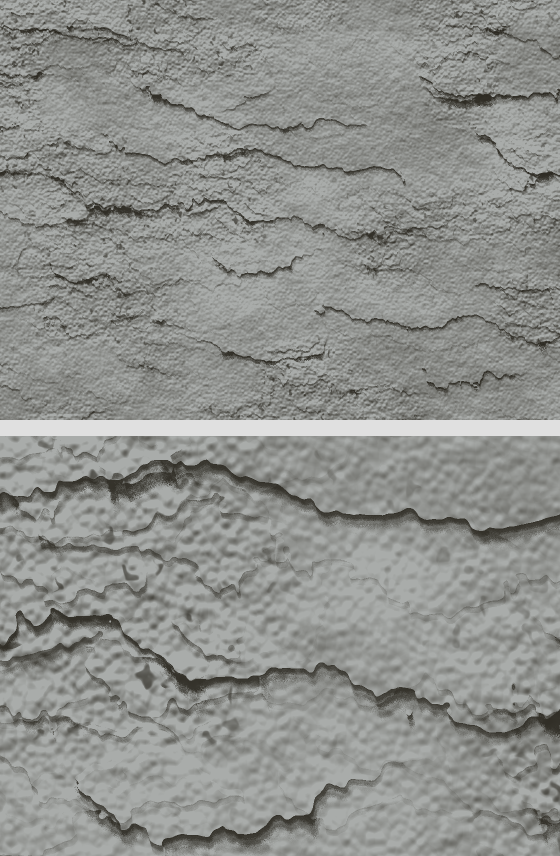
Top: the whole. Bottom: its middle third, enlarged.
This texture is drawn by a Shadertoy shader. Its source:

```glsl
// Rough trowelled grey stucco: ragged overlapping plaster plates under light from above.
// Warped cellular noise in three sizes gives plates with raised lower lips; a short march
// toward the light finds the shadows under the lips, fine cells add sandy grain and pits.

const vec3  SHADOW_COLOR = vec3(0.19, 0.18, 0.15);
const vec3  PLASTER_COLOR = vec3(0.62, 0.63, 0.62);
const vec2  LIGHT_DIR   = vec2(-0.24, 0.97);
const vec2  PLATE_SIZE  = vec2(0.27, 0.115);   // large trowelled plates
const vec2  FLAKE_SIZE  = vec2(0.13, 0.068);   // middle flakes
const vec2  CRUMB_SIZE  = vec2(0.055, 0.030);  // small broken crumbs
const vec2  WARP_AMOUNT = vec2(0.125, 0.095);  // raggedness of the edges
const float WARP_SCALE  = 8.0;
const float TILT        = 0.10;                // ledges sink to the right
const float PLATE_LIP   = 0.021;
const float FLAKE_LIP   = 0.015;
const float CRUMB_LIP   = 0.013;
const float SHADOW_REACH = 0.034;
const float PENUMBRA    = 0.021;
const float GRAIN_SIZE  = 0.0080;
const float GRAIN_GAIN  = 0.60;
const float PIT_SIZE    = 0.017;
const float FACE_GAIN   = 16.0;                // shading of slopes toward or off the light
const float BASE_TONE   = 0.94;
const int   MARCH_STEPS = 5;
const int   AA          = 2;

vec2 hash2(vec2 p) {
    vec3 q = fract(p.xyx * vec3(0.1031, 0.1030, 0.0973));
    q += dot(q, q.yzx + 33.33);
    return fract((q.xx + q.yz) * q.zy);
}

// Two independent channels of smooth value noise
vec2 noise2(vec2 p) {
    vec2 i = floor(p), f = fract(p);
    f = f * f * (3.0 - 2.0 * f);
    return mix(mix(hash2(i), hash2(i + vec2(1, 0)), f.x),
               mix(hash2(i + vec2(0, 1)), hash2(i + vec2(1, 1)), f.x), f.y);
}

vec2 fbm2(vec2 p) {
    vec2 sum = vec2(0.0);
    float amp = 0.38;
    for (int i = 0; i < 5; i++) {
        sum += amp * noise2(p);
        p = p * 2.1 + 19.7;
        amp *= 0.67;
    }
    return sum;
}

// Cellular noise: xy = offset from the nearest cell centre, z = random value of that cell
vec3 nearestCell(vec2 p) {
    vec2 cell = floor(p);
    vec3 best = vec3(0.0);
    float bestDist = 1e3;
    for (int y = -1; y <= 1; y++)
    for (int x = -1; x <= 1; x++) {
        vec2 id = cell + vec2(x, y);
        vec2 rnd = hash2(id + 50.0);
        vec2 offset = p - id - rnd;
        float d = dot(offset, offset);
        if (d < bestDist) {
            bestDist = d;
            best = vec3(offset, fract(rnd.x * 7.31 + rnd.y * 3.77));
        }
    }
    return best;
}

// A plate lies flush at its top and thickens toward its lower lip
float ledge(vec2 p) {
    vec3 c = nearestCell(p);
    return smoothstep(0.1, 0.75, c.z) * smoothstep(0.3, -0.4, c.y);
}

float roughPatch(vec2 p) {
    return smoothstep(0.25, 0.65, noise2(p * vec2(5.5, 8.0) + 3.0).x);
}

float relief(vec2 p) {
    vec2 w = p + WARP_AMOUNT * (fbm2(p * WARP_SCALE) - 0.5);
    w.y += TILT * p.x;
    float rough = roughPatch(p);
    return PLATE_LIP * ledge(w / PLATE_SIZE)
         + FLAKE_LIP * (0.5 + 0.5 * rough) * ledge(w / FLAKE_SIZE + 23.0)
         + CRUMB_LIP * (0.15 + 0.85 * rough) * ledge(w / CRUMB_SIZE + 7.0);
}

// Sandy bumps, rounded by cell distance, with coarser lumps and finer noise
float grain(vec2 p) {
    vec2 q = p / GRAIN_SIZE;
    return 0.9 * noise2(q * 1.4).x + 1.3 * noise2(q * 0.45).y - 0.7 * length(nearestCell(q).xy);
}

// Scattered small dark holes
float pits(vec2 p) {
    vec3 c = nearestCell(p / PIT_SIZE + 0.9 * noise2(p * 130.0));
    return smoothstep(0.35, 0.12, length(c.xy)) * smoothstep(0.78, 0.97, c.z);
}

float shadowAt(vec2 p, float height, float jitter) {
    float cover = 0.0;
    for (int i = 0; i < MARCH_STEPS; i++) {
        float t = (float(i) + jitter) / float(MARCH_STEPS);
        float d = SHADOW_REACH * t * t;
        cover = max(cover, relief(p + LIGHT_DIR * d) - height - 0.85 * d);
    }
    return smoothstep(0.0, PENUMBRA, cover);
}

float plasterTone(vec2 p) {
    float height = relief(p);
    float rough = roughPatch(p);
    float bumps = grain(p) - grain(p + LIGHT_DIR * 0.0035);
    float face = height - relief(p + LIGHT_DIR * 0.005);
    float tone = BASE_TONE + GRAIN_GAIN * bumps * (0.6 + 0.5 * rough);
    tone += 0.62 * (fbm2(p * vec2(4.0, 7.0) + 31.0).x - 0.5);
    tone += FACE_GAIN * clamp(face, -0.012, 0.010);
    tone *= 1.0 - 0.65 * pits(p) * (0.3 + 0.7 * rough);
    float jitter = 0.4 + 0.6 * hash2(p * 917.0).x;
    return tone * (1.0 - 0.95 * shadowAt(p, height, jitter));
}

void mainImage(out vec4 fragColor, in vec2 fragCoord) {
    float tone = 0.0;
    for (int k = 0; k < AA * AA; k++) {
        vec2 sub = (vec2(k % AA, k / AA) + 0.5) / float(AA) - 0.5;
        tone += plasterTone((fragCoord + sub) / iResolution.y);
    }
    tone /= float(AA * AA);

    // Gentle falloff toward the corners
    vec2 centred = fragCoord / iResolution.xy - vec2(0.5, 0.55);
    tone -= 0.28 * dot(centred, centred);
    fragColor = vec4(mix(SHADOW_COLOR, PLASTER_COLOR, clamp(tone, -0.1, 1.1)), 1.0);
}
```
